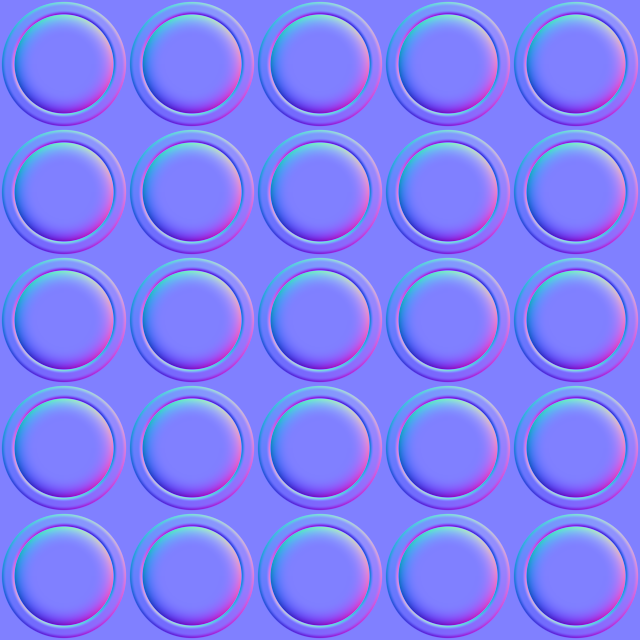
A WebGL 2 fragment shader for this texture map:

```glsl
#version 300 es
precision highp float;
// Tangent-space normal map of a 5 by 5 grid of round studs, each with a raised rim.
// A radial tilt profile (rim bevel, sloping band, inner lip, domed disc) is turned
// into a unit normal and encoded as colour; whole cells make it tile.

uniform vec2 u_resolution;
out vec4 fragColor;

const float REPEATS = 5.0;
const float RIM_RADIUS = 0.485;
const float DISC_RADIUS = 0.387;

// Sine of the surface tilt at radius r: positive leans outward, negative inward.
float radialTilt(float r, float pixel) {
    // Rim: steep outer bevel, gently sloping band, lip falling into the groove
    float bevel = 0.60 * pow(smoothstep(0.447, RIM_RADIUS, r), 1.4);
    float lip = 1.05 * pow(1.0 - smoothstep(DISC_RADIUS, 0.423, r), 1.2);
    float rim = 0.19 + bevel - lip;

    // Disc: flat centre curving down towards its edge
    float curve = clamp((r - 0.21) / (DISC_RADIUS - 0.21), 0.0, 1.0);
    float disc = 0.93 * pow(curve, 2.4);

    // Smoothed joins between disc, rim and flat ground
    float onRim = smoothstep(-pixel, pixel, r - DISC_RADIUS);
    float onGround = smoothstep(-pixel, pixel, r - RIM_RADIUS);
    return mix(mix(disc, rim, onRim), 0.0, onGround);
}

void main() {
    vec2 uv = gl_FragCoord.xy / u_resolution;
    vec2 cell = fract(uv * REPEATS) - 0.5;
    float pixel = 0.75 * REPEATS / min(u_resolution.x, u_resolution.y);

    float r = length(cell);
    float tilt = radialTilt(r, pixel);
    vec2 outward = cell / max(r, 0.0001);

    // Unit normal encoded from [-1, 1] to [0, 1]
    vec3 normal = vec3(outward * tilt, sqrt(1.0 - tilt * tilt));
    fragColor = vec4(normal * 0.5 + 0.5, 1.0);
}
```
